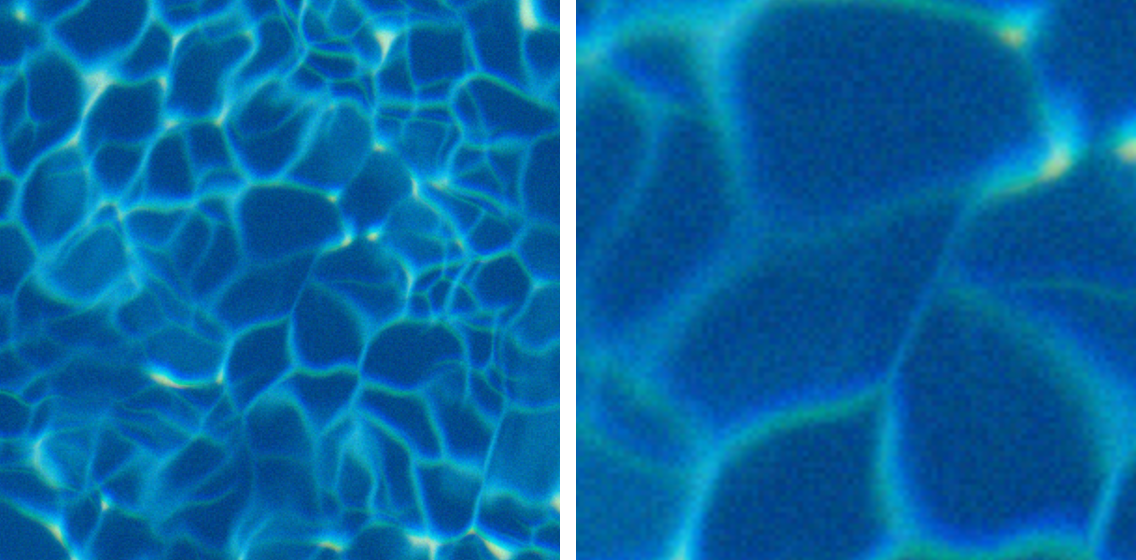
Left, the full canvas; right, a detail of the centre.
Reproduce this texture procedurally as a WebGL 2 fragment shader.

```glsl
#version 300 es
precision highp float;
// Sunlight caustics on the floor of a blue pool. Two warped cellular nets give
// soft filaments and knots; each colour channel samples the nets at a shifted
// place, so the light splits into blue, green and warm fringes.

#define NET_SCALE 7.6        // cells of the main net across the canvas
#define FINE_SCALE 10.5      // cells of the faint net
#define WARP 0.13            // bending of the filaments
#define CORE_WIDTH 0.135     // filament width in cells
#define HALO_WIDTH 0.15      // soft light beside the filaments
#define KNOT_GAIN 1.05       // extra light where filaments meet
#define HAZE_GAIN 0.20       // broad patches of scattered light
#define DISPERSION vec2(0.0040, 0.0105)
#define GRAIN 0.085
#define DEEP_COLOR vec3(0.005, 0.276, 0.528)
#define LIGHT_GAIN vec3(0.62, 0.66, 0.40)

uniform vec2 u_resolution;
out vec4 fragColor;

// Integer hash: three random values in 0..1 for a lattice cell.
vec3 hash3(vec2 cell, uint seed) {
    ivec2 c = ivec2(cell);
    uvec3 v = uvec3(uint(c.x), uint(c.y), seed) * 1664525u + 1013904223u;
    v.x += v.y * v.z; v.y += v.z * v.x; v.z += v.x * v.y;
    v ^= v >> 16u;
    v.x += v.y * v.z; v.y += v.z * v.x; v.z += v.x * v.y;
    return vec3(v >> 8u) / 16777216.0;
}

// Smooth value noise with three independent components.
vec3 noise3(vec2 p, uint seed) {
    vec2 i = floor(p), f = p - i;
    f = f * f * f * (f * (f * 6.0 - 15.0) + 10.0);
    vec3 low = mix(hash3(i, seed), hash3(i + vec2(1, 0), seed), f.x);
    vec3 high = mix(hash3(i + vec2(0, 1), seed), hash3(i + vec2(1, 1), seed), f.x);
    return mix(low, high, f.y);
}

// Distances to the three nearest scattered points, in ascending order.
vec3 nearestThree(vec2 p, uint seed) {
    vec2 i = floor(p);
    vec3 d = vec3(9.0);
    for (int y = -1; y <= 1; y++) {
        for (int x = -1; x <= 1; x++) {
            vec2 cell = i + vec2(x, y);
            vec2 site = cell + 0.5 + 0.88 * (hash3(cell, seed).xy - 0.5);
            float r = length(site - p);
            if (r < d.x) d = vec3(r, d.xy);
            else if (r < d.y) d = vec3(d.x, r, d.y);
            else d.z = min(d.z, r);
        }
    }
    return d;
}

// Light of one net: filament, soft halo and bright knots.
float net(vec2 p, uint seed, float strength, float knot) {
    vec3 d = nearestThree(p, seed);
    float edge = d.y - d.x;
    float junction = d.z - d.x;
    float core = edge / CORE_WIDTH;
    float filament = 0.38 * exp(-core * core) + 0.13 * exp(-edge / HALO_WIDTH);
    float spot = junction / 0.19;
    float flare = exp(-spot * spot) + 0.45 * exp(-junction / 0.22);
    return strength * filament + KNOT_GAIN * knot * flare;
}

// Total light reaching a place on the floor.
float caustics(vec2 p) {
    vec2 bend = noise3(p * 3.1, 11u).xy - 0.5;
    bend += 0.45 * (noise3(p * 8.5 + 3.0, 12u).xy - 0.5);
    bend += 0.17 * (noise3(p * 21.0 + 7.0, 13u).xy - 0.5);
    vec2 q = p + WARP * bend;
    vec3 vary = noise3(p * 6.0 + 2.0, 21u);
    float strength = mix(0.25, 1.15, smoothstep(0.15, 0.80, vary.x));
    float knot = smoothstep(0.32, 0.88, vary.y);
    float main_net = net(q * NET_SCALE, 31u, strength, knot);
    vec2 fine = vec2(q.x * 0.95 + q.y * 0.3, q.y - q.x * 0.25) + 0.05 * bend.yx;
    float patchy = smoothstep(0.40, 0.85, vary.z);
    float fine_net = net(fine * FINE_SCALE + 5.0, 41u, 0.55 * patchy, 0.15 * patchy);
    // Scattered light gathers in clouds with a ragged inside.
    float cloud = smoothstep(0.58, 1.0, noise3(q * 7.0 + 9.0, 22u).x);
    float ragged = 0.4 + 1.2 * noise3(q * vec2(28.0, 19.0), 23u).x;
    return main_net + fine_net + HAZE_GAIN * cloud * ragged;
}

void main() {
    vec2 uv = gl_FragCoord.xy / min(u_resolution.x, u_resolution.y);

    // Blue light lands higher than green, and green higher than red.
    vec3 light = vec3(caustics(uv + 0.6 * DISPERSION),
                      caustics(uv),
                      caustics(uv - DISPERSION));

    // Water absorbs red, so only the strongest light shows it.
    vec3 shown = 1.0 - exp(-light * vec3(1.0, 1.15, 1.8));
    float warm = smoothstep(0.50, 0.88, shown.r);
    shown.r = warm + 0.10 * smoothstep(0.30, 0.55, shown.r);
    shown.g += 0.08 * warm;
    vec3 color = DEEP_COLOR + LIGHT_GAIN * shown;
    color.b -= 0.10 * warm;

    // Slow drift of depth, then fine colour grain.
    color += vec3(0.0, 0.03, 0.04) * (noise3(uv * 3.7, 51u).x - 0.5);
    color += GRAIN * (noise3(uv * 300.0, 61u) - 0.5) * vec3(0.7, 0.9, 1.2);
    fragColor = vec4(clamp(color, 0.0, 1.0), 1.0);
}
```
